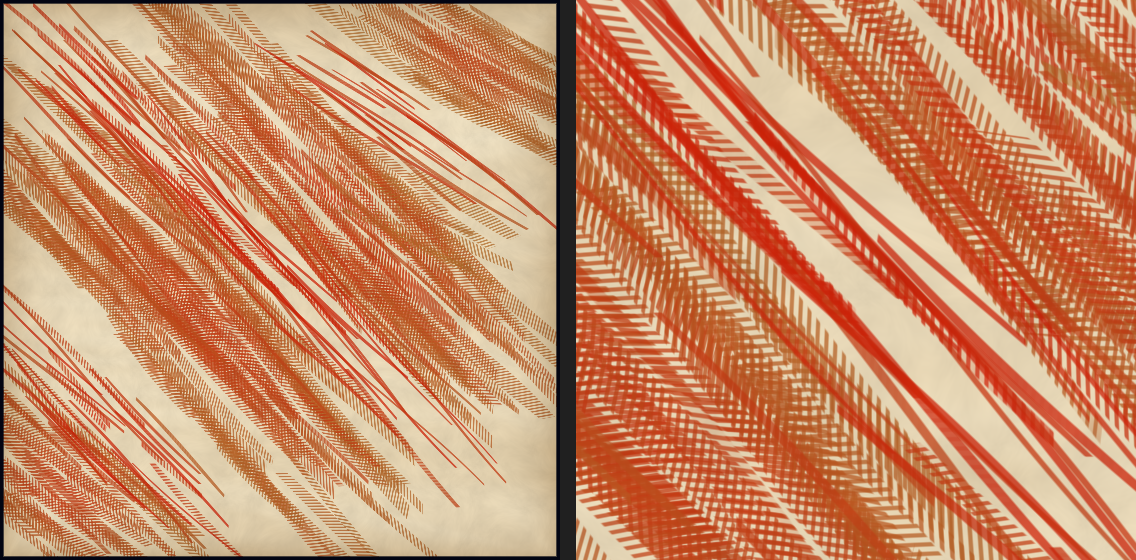
Left: the whole. Right: its middle third, enlarged.
Give the GLSL for this pattern, as a three.js fragment shader.

```glsl
// Slanted bundles of hatched ochre and red ink strokes on framed, aged paper.
varying vec2 vUv;

vec4 hash4(float k) {
  return fract(sin(k * vec4(12.99, 78.23, 39.35, 57.58)) * 43758.55);
}

// Layered, rotated sines that bend each other: stains down to fibre grain.
float fibres(vec2 p, int octaves) {
  float sum = 0.0, amp = 0.5;
  for (int i = 0; i < 9; i++) {
    if (i >= octaves) break;
    p = mat2(0.8, -0.6, 0.6, 0.8) * p * 1.75 + 0.8 * sin(p.yx + 1.7);
    sum += amp * sin(p.x) * sin(p.y);
    amp *= 0.72;
  }
  return sum;
}

// Scatters count strokes around center; spread is (along, across) the angle.
void bundle(inout vec3 col, vec2 p, vec2 center, float angle, vec2 spread,
            int count, float width, float len, float red, float seed) {
  vec2 dir = vec2(cos(angle), sin(angle));
  vec2 q = vec2(dot(p - center, dir), dot(p - center, vec2(-dir.y, dir.x)));
  vec2 rel = q / spread;
  float core = 0.5 * exp(-2.2 * dot(rel, rel));

  for (int i = 0; i < 80; i++) {
    if (i >= count) break;
    float k = float(i) + seed;
    vec4 h = hash4(k);
    vec4 g = hash4(k + 0.37);
    float lane = fract(float(i) * 0.618 + 0.1 * h.y);
    vec2 r = q - spread * (2.0 * vec2(h.x, lane) - 1.0);

    // Tilt and bend the stroke axis.
    r.y += (h.z - 0.5) * 0.13 * r.x + 0.008 * sin(r.x * 9.0 + h.y * 6.28);
    float halfLen = len * (0.5 + h.w);
    float t = r.x / halfLen;
    float w = width * (0.5 + g.x) * (1.0 - 0.35 * min(t * t, 1.0));
    if (abs(r.y) > w + 0.002 || abs(t) > 1.3) continue;

    // Sheared ticks fill wide strokes; thin strokes turn solid.
    float shear = (g.y < 0.5 ? -1.0 : 1.0) * (0.6 + 0.6 * g.z);
    float s = r.x + shear * r.y;
    float period = 0.0055 * sqrt(1.0 + shear * shear);
    float tick = abs(fract(s / period + h.x) - 0.5) * 0.0055;
    float fill = 1.0 - smoothstep(0.0006, 0.0019, tick);
    fill = mix(fill, 1.0, 1.0 - smoothstep(0.0025, 0.0055, w));

    float body = 1.0 - smoothstep(w - 0.0008, w + 0.0008, abs(r.y));
    body *= 1.0 - smoothstep(halfLen - 0.001, halfLen + 0.001, abs(s));
    float heat = clamp(red * (0.5 + g.w) + core - 0.12, 0.0, 1.0);
    vec3 ink = mix(vec3(0.68, 0.41, 0.16), vec3(0.79, 0.13, 0.03), heat);
    col = mix(col, ink, 0.74 * body * fill);
  }
}

void main() {
  vec2 p = vUv;

  // Paper with long horizontal stains and fine grain.
  float stain = fibres(p * vec2(2.5, 7.0) + 3.0, 5);
  float grain = fibres(p * 32.0, 6);
  vec3 col = vec3(0.90, 0.84, 0.715);
  col *= 1.0 + vec3(0.035, 0.05, 0.075) * stain;

  // Wide hatched bands.
  vec2 warped = p + 0.008 * sin(p.yx * 7.0 + vec2(0.0, 2.0));
  bundle(col, warped, vec2(0.60, 0.63), -0.79, vec2(0.40, 0.115), 62, 0.011, 0.20, 0.35, 11.0);
  bundle(col, warped, vec2(0.38, 0.39), -0.81, vec2(0.42, 0.115), 68, 0.011, 0.20, 0.28, 103.0);
  bundle(col, warped, vec2(0.84, 0.90), -0.58, vec2(0.22, 0.085), 28, 0.010, 0.16, 0.14, 207.0);
  bundle(col, warped, vec2(0.12, 0.12), -0.76, vec2(0.20, 0.11), 28, 0.010, 0.15, 0.25, 311.0);
  bundle(col, warped, vec2(0.76, 0.61), -0.50, vec2(0.06, 0.06), 7, 0.009, 0.10, 0.10, 409.0);

  // Narrow ropes.
  bundle(col, p, vec2(0.48, 0.52), -0.82, vec2(0.42, 0.20), 46, 0.0048, 0.16, 0.50, 503.0);
  bundle(col, p, vec2(0.20, 0.22), -0.78, vec2(0.22, 0.09), 16, 0.0042, 0.13, 0.45, 601.0);

  // Thin red lines in the gaps.
  bundle(col, p, vec2(0.46, 0.55), -0.83, vec2(0.42, 0.065), 26, 0.0022, 0.20, 0.95, 701.0);
  bundle(col, p, vec2(0.72, 0.77), -0.63, vec2(0.17, 0.05), 16, 0.0026, 0.16, 0.75, 809.0);
  bundle(col, p, vec2(0.19, 0.22), -0.79, vec2(0.22, 0.07), 13, 0.0022, 0.16, 0.90, 907.0);
  bundle(col, p, vec2(0.16, 0.82), -0.77, vec2(0.12, 0.07), 11, 0.0028, 0.14, 0.75, 953.0);

  // Grain, browned edges and dark frame.
  col *= 1.0 + 0.035 * grain;
  vec2 inset = min(p, 1.0 - p);
  float edge = min(inset.x, inset.y);
  col *= 1.0 - vec3(0.16, 0.21, 0.28) * exp(-edge * 22.0);
  col = mix(vec3(0.01, 0.02, 0.07), col, smoothstep(0.0053, 0.0077, edge));
  gl_FragColor = vec4(col, 1.0);
}
```
